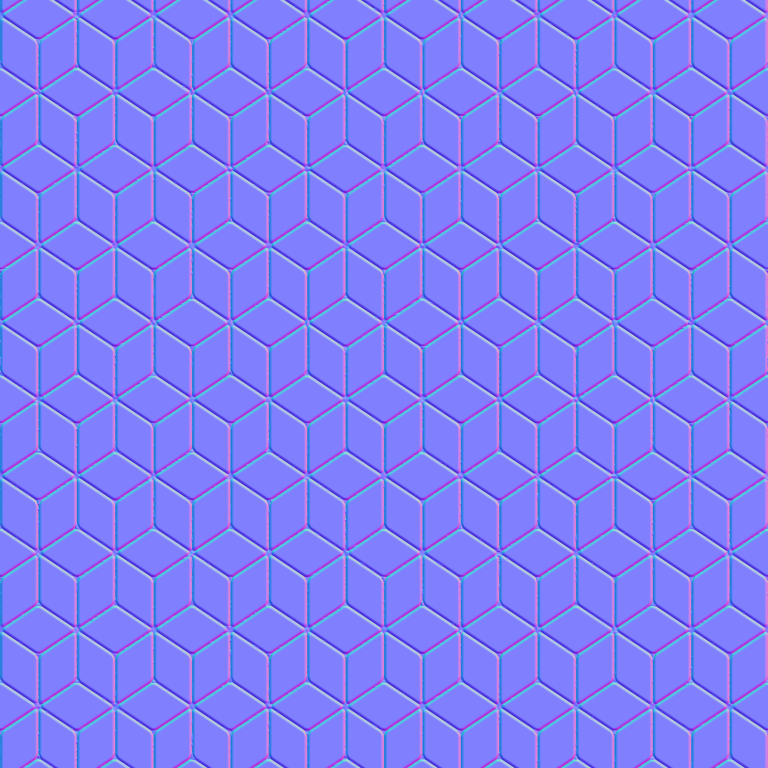
This texture map is drawn by a Shadertoy shader. Its source:

```glsl
// Tangent-space normal map of rhombus tiles in a tumbling-block layout with rough mortar grooves.

#define REPEATS 10.0      // tiles across and rows down (even, so that it wraps)
#define ROW_SHIFT 0.2     // vertical offset of the layout, in cells
#define BEVEL 0.041       // width of the tile bevel, in cells
#define CORNER 0.06       // rounding of the tile corners, in cells
#define DEPTH 0.035       // depth of the grooves, in cells
#define MORTAR_LEVEL 0.88 // mean mortar depth, as a share of DEPTH
#define MORTAR_ROUGH 0.65 // height of the mortar grain, as a share of DEPTH
#define GRAIN 28.0        // mortar grains per cell
#define PATCHES 2.0       // wear patches per cell
#define SLOPE_STEP 0.006  // half step of the height differences, in cells
#define AA 3              // samples per pixel side

const float HEX = 0.8660254; // row height of a regular triangular lattice

float hash(vec2 cell) {
    uvec2 k = uvec2(cell) * uvec2(1597334673u, 3812015801u);
    uint h = (k.x ^ k.y) * 2246822519u;
    h = (h ^ (h >> 15)) * 3266489917u;
    h ^= h >> 13;
    return float(h & 65535u) / 65535.0;
}

// Value noise that wraps at the canvas edges
float wrappedNoise(vec2 p, float freq) {
    float period = REPEATS * freq;
    vec2 g = p * freq, i = floor(g), f = g - i;
    f = f * f * (3.0 - 2.0 * f);
    vec2 lo = mod(i, period), hi = mod(i + 1.0, period);
    return mix(mix(hash(lo), hash(vec2(hi.x, lo.y)), f.x),
               mix(hash(vec2(lo.x, hi.y)), hash(hi), f.x), f.y);
}

// Offset from the nearest point where six tiles meet
vec2 fromHub(vec2 p) {
    vec2 pitch = vec2(1.0, 2.0);
    vec2 a = p - pitch * floor(p / pitch + 0.5);
    vec2 q = p - 0.5 * pitch;
    vec2 b = q - pitch * floor(q / pitch + 0.5);
    vec2 squash = vec2(1.0, HEX);
    return length(a * squash) < length(b * squash) ? a : b;
}

// Distance inwards from the rounded border of the tile, capped at CORNER
float tileInset(vec2 p) {
    vec2 q = fromHub(p), regular = q * vec2(1.0, HEX);

    // Long axis of the tile: the best aligned of three directions
    vec2 axis = vec2(1.0, 0.0);
    float best = -1.0;
    for (int k = -1; k <= 1; k++) {
        vec2 dir = k == 0 ? vec2(1.0, 0.0) : vec2(0.5, HEX * float(k));
        float along = dot(regular, dir);
        if (abs(along) > best) {
            best = abs(along);
            axis = along < 0.0 ? -dir : dir;
        }
    }

    // Half diagonals, stretched back to the canvas
    vec2 stretch = vec2(1.0, 1.0 / HEX);
    vec2 longHalf = 0.5 * axis * stretch;
    vec2 shortHalf = vec2(-axis.y, axis.x) * (0.25 / HEX) * stretch;
    vec2 sideA = normalize(longHalf + shortHalf);
    vec2 sideB = normalize(longHalf - shortHalf);
    vec2 normalA = vec2(-sideA.y, sideA.x);
    vec2 normalB = vec2(-sideB.y, sideB.x);

    q -= longHalf;
    vec2 reach = abs(vec2(dot(longHalf, normalA), dot(longHalf, normalB)));
    vec2 inset = reach - abs(vec2(dot(q, normalA), dot(q, normalB)));
    return CORNER - length(max(CORNER - inset, 0.0));
}

// Bevelled tiles, with grainy mortar filling the grooves
float surfaceHeight(vec2 p) {
    float rim = 1.0 - clamp(tileInset(p) / BEVEL, 0.0, 1.0);
    float tile = -DEPTH * rim * rim;
    float wear = mix(0.5, 1.3, wrappedNoise(p, PATCHES));
    float grain = wrappedNoise(p, GRAIN) - 0.5;
    float mortar = -DEPTH * (MORTAR_LEVEL - MORTAR_ROUGH * wear * grain);
    return max(tile, mortar);
}

vec3 surfaceNormal(vec2 p) {
    vec2 e = vec2(SLOPE_STEP, 0.0);
    vec2 rise = vec2(surfaceHeight(p + e.xy) - surfaceHeight(p - e.xy),
                     surfaceHeight(p + e.yx) - surfaceHeight(p - e.yx));
    return normalize(vec3(-rise / (2.0 * SLOPE_STEP), 1.0));
}

void mainImage(out vec4 fragColor, in vec2 fragCoord) {
    vec3 sum = vec3(0.0);
    for (int j = 0; j < AA; j++) {
        for (int i = 0; i < AA; i++) {
            vec2 jitter = (vec2(i, j) + 0.5) / float(AA) - 0.5;
            vec2 uv = (fragCoord + jitter) / iResolution.xy;
            sum += surfaceNormal(uv * REPEATS + vec2(0.0, ROW_SHIFT));
        }
    }
    vec3 normal = sum / float(AA * AA);
    fragColor = vec4(normal * 0.5 + 0.5, 1.0);
}
```
